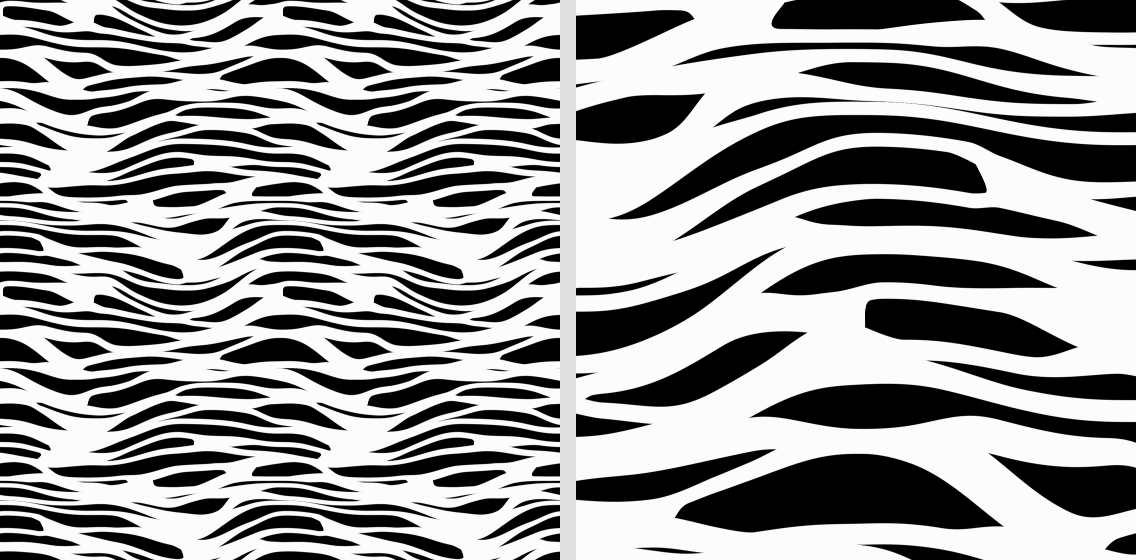
Left: the whole. Right: its middle third, enlarged.
Give the GLSL for this pattern, as a WebGL 1 fragment shader.

```glsl
precision highp float;
uniform vec2 u_resolution;

#define REPEATS 2.0                // tiles across the canvas
#define ROWS 22.0                  // stripe rows per tile
#define EDGE_CELLS 4.0             // undulations of a row border per tile
#define EDGE_WAVE 0.33             // height of these undulations, in rows
#define PINCH 0.17                 // how far neighbours close in on a stripe end
#define GAP 0.43                   // white space between stripes, in rows
#define FLOW_CELLS vec2(3.0, 2.0)  // large bends per tile
#define FLOW_BEND 0.17             // strength of the bends, in tiles
#define TAPER vec2(0.07, 0.42)     // shortest and longest stripe end
#define SLANT 0.12                 // lean of the stripe ends
#define PAPER vec3(0.99)
#define INK vec3(0.0)

float hash(vec2 p) {
  return fract(sin(dot(p, vec2(127.1, 311.7))) * 43758.5453);
}

// Hash of a lattice cell that repeats after "period" cells
float wrappedHash(vec2 cell, vec2 period, float seed) {
  return hash(floor(mod(cell + 0.5, period)) + seed);
}

// Value noise in 0..1 that wraps
float wrappedNoise(vec2 p, vec2 period, float seed) {
  vec2 cell = floor(p);
  vec2 f = p - cell;
  vec2 w = f * f * f * (f * (f * 6.0 - 15.0) + 10.0);
  float a = wrappedHash(cell, period, seed);
  float b = wrappedHash(cell + vec2(1.0, 0.0), period, seed);
  float c = wrappedHash(cell + vec2(0.0, 1.0), period, seed);
  float d = wrappedHash(cell + vec2(1.0, 1.0), period, seed);
  return mix(mix(a, b, w.x), mix(c, d, w.x), w.y);
}

// One random value per row
float rowRandom(float row, float seed) {
  return wrappedHash(vec2(0.0, row), vec2(1.0, ROWS), seed);
}

// Fullness of a row: 1 inside its one to three stripes, 0 where they end
float rowBody(float row, float x) {
  float count = 1.0 + floor(2.6 * rowRandom(row, 5.1));
  float t = fract(count * x + rowRandom(row, 8.3));
  float leftTaper = mix(TAPER.x, TAPER.y, rowRandom(row, 13.9));
  float rightTaper = mix(TAPER.x, TAPER.y, rowRandom(row, 17.3));
  return smoothstep(0.0, leftTaper, t) * smoothstep(0.0, rightTaper, 1.0 - t);
}

// Height of the border below a row; borders may touch but never cross
float rowBorder(float row, float x, float bodyBelow, float bodyAbove) {
  float along = (x + rowRandom(row, 3.7)) * EDGE_CELLS;
  float n = wrappedNoise(vec2(along, row), vec2(EDGE_CELLS, ROWS), 11.3);
  float wave = 2.0 * smoothstep(0.1, 0.9, n) - 1.0;
  return row + EDGE_WAVE * wave + PINCH * (bodyBelow - bodyAbove);
}

// Signed height inside the stripes of one row, positive in the ink
float stripe(float row, float x, float height) {
  float body = rowBody(row, x);
  float low = rowBorder(row, x, rowBody(row - 1.0, x), body);
  float high = rowBorder(row + 1.0, x, body, rowBody(row + 1.0, x));

  // Slanted ends shrink toward a line somewhere between both borders
  float lean = SLANT * (2.0 * rowRandom(row, 6.9) - 1.0);
  float fullness = rowBody(row, x + lean * (height - row - 0.5));
  float spine = mix(low, high, mix(0.1, 0.9, rowRandom(row, 21.1)));
  low = mix(spine, low, fullness) + 0.5 * GAP;
  high = mix(spine, high, fullness) - 0.5 * GAP;
  return min(height - low, high - height);
}

// All stripes, bent by a slow flow
float stripeField(vec2 p) {
  float bend = wrappedNoise(p * FLOW_CELLS, FLOW_CELLS, 29.7) - 0.5;
  float height = ROWS * (p.y + FLOW_BEND * bend);
  float row = floor(height + 0.5);
  return max(stripe(row - 1.0, p.x, height), stripe(row, p.x, height));
}

// Share of ink at a point; the slope gives an even edge in every direction
float inkCoverage(vec2 p, float edgeWidth) {
  float field = stripeField(p);
  float e = 0.5 * edgeWidth;
  vec2 slope = vec2(stripeField(p + vec2(e, 0.0)), stripeField(p + vec2(0.0, e))) - field;
  float steepness = clamp(length(slope) / e, 0.4 * ROWS, 2.5 * ROWS);
  return clamp(0.5 + field / (steepness * edgeWidth), 0.0, 1.0);
}

void main() {
  float pixel = REPEATS / min(u_resolution.x, u_resolution.y);
  vec2 p = gl_FragCoord.xy * pixel;

  // Three samples per pixel keep the thin tips from breaking up
  float ink = 0.0;
  for (int i = 0; i < 3; i++) {
    float offset = (float(i) - 1.0) / 3.0;
    ink += inkCoverage(p + vec2(0.0, offset * pixel), 0.7 * pixel) / 3.0;
  }

  gl_FragColor = vec4(mix(PAPER, INK, ink), 1.0);
}
```
